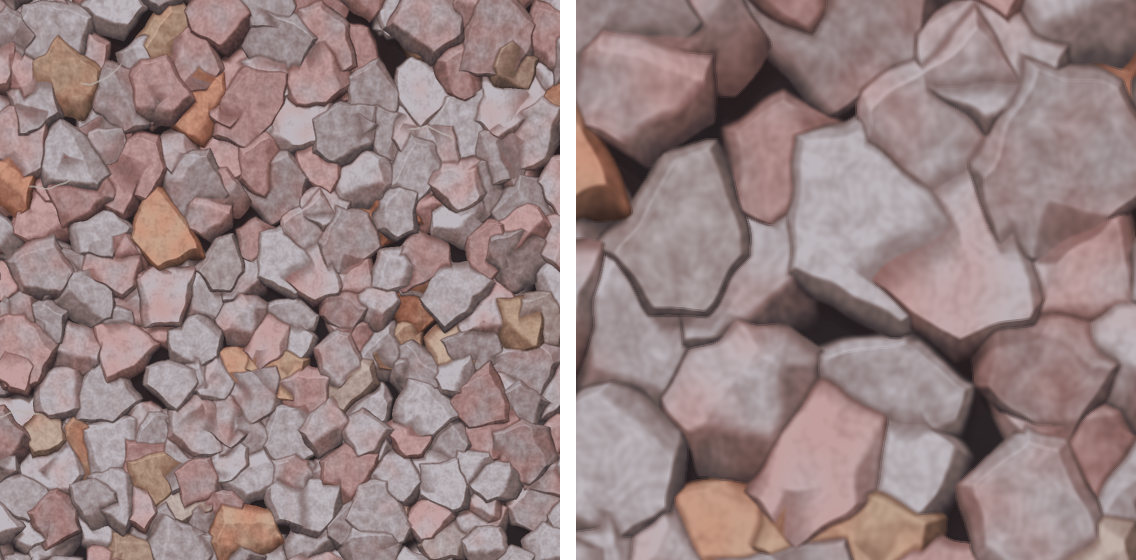
Left: the whole. Right: its middle third, enlarged.
Write a three.js fragment shader that draws this texture.

```glsl
varying vec2 vUv;

const float TAU = 6.2831853;
const vec3 LIGHT = vec3(-0.2, 0.5, 0.84);

struct Surface { float height; float gap; float rim; vec2 slope; vec2 seed; };

vec3 hash3(vec2 p) {
  vec3 q = fract(p.xyx * vec3(0.1031, 0.1030, 0.0973));
  q += dot(q, q.yxz + 33.33);
  return fract((q.xxy + q.yzz) * q.zyx);
}

vec2 heading(float angle) { return vec2(cos(angle), sin(angle)); }

float cornerValue(vec2 cell, vec2 corner, vec2 f) {
  return dot(heading(TAU * hash3(cell + corner).x), f - corner);
}

float gradientNoise(vec2 p) {
  vec2 cell = floor(p), f = p - cell;
  vec2 u = f * f * f * (f * (f * 6.0 - 15.0) + 10.0);
  float low = mix(cornerValue(cell, vec2(0, 0), f), cornerValue(cell, vec2(1, 0), f), u.x);
  float high = mix(cornerValue(cell, vec2(0, 1), f), cornerValue(cell, vec2(1, 1), f), u.x);
  return mix(low, high, u.y);
}

vec2 noisePair(vec2 p) { return vec2(gradientNoise(p), gradientNoise(p + 37.7)); }

// Faceted stone: soft minimum of a tilted top and six sides; returns slope and height
vec3 stone(vec2 offset, vec2 seed) {
  vec3 shape = hash3(seed + 3.7);
  vec2 axis = heading(TAU * 0.5 * shape.x);
  vec2 tilt = (hash3(seed + 8.1).xy - 0.5) * 0.8;
  float size = mix(0.4, 0.6, shape.y), stretch = mix(1.0, 1.4, shape.z);
  vec3 body = vec3(tilt, 0.4 + dot(tilt, offset));
  for (int i = 0; i < 6; i++) {
    vec3 r = hash3(seed + float(i) * vec2(17.31, 5.77) + 1.3);
    vec2 side = heading((float(i) + 0.75 * r.x) * TAU / 6.0 + shape.x * 9.0);
    float reach = size * mix(0.88, 1.15, r.y) * mix(1.0, stretch, abs(dot(side, axis)));
    float steep = mix(0.8, 6.0, r.z);
    vec3 facet = vec3(-steep * side, steep * (reach - dot(side, offset)));
    float w = clamp(0.5 + (body.z - facet.z) / 0.12, 0.0, 1.0);
    body = mix(body, facet, w) - vec3(0.0, 0.0, 0.06 * w * (1.0 - w));
  }
  return body;
}

// Highest stone over two staggered, jittered grids
Surface gravel(vec2 p) {
  Surface top = Surface(0.0, 0.0, 0.0, vec2(0.0), vec2(0.0));
  for (int layer = 0; layer < 2; layer++) {
    vec2 q = p + 0.5 * float(layer);
    for (int k = 0; k < 9; k++) {
      vec2 cell = floor(q) + vec2(mod(float(k), 3.0), floor(float(k) / 3.0)) - 1.0;
      vec2 seed = cell + 61.5 * float(layer);
      vec3 place = hash3(seed);
      vec2 offset = q - cell - 0.5 - (place.xy - 0.5) * 0.65;
      if (dot(offset, offset) > 1.2) continue;
      vec3 body = stone(offset, seed);
      if (body.z < 0.0) continue;
      float height = body.z + 0.5 * place.z;
      if (height > top.height) {
        top = Surface(height, height - top.height, body.z, body.xy, seed);
      } else {
        top.gap = min(top.gap, top.height - height);
      }
    }
  }
  return top;
}

// Tone ramp from crevice black to pale mauve grey
vec3 rockRamp(float tone) {
  float t = tone * 5.0;
  vec3 c = mix(vec3(0.13, 0.11, 0.12), vec3(0.28, 0.24, 0.25), clamp(t, 0.0, 1.0));
  c = mix(c, vec3(0.41, 0.35, 0.34), clamp(t - 1.0, 0.0, 1.0));
  c = mix(c, vec3(0.53, 0.45, 0.45), clamp(t - 2.0, 0.0, 1.0));
  c = mix(c, vec3(0.62, 0.57, 0.58), clamp(t - 3.0, 0.0, 1.0));
  return mix(c, vec3(0.72, 0.69, 0.71), clamp(t - 4.0, 0.0, 1.2));
}

vec3 shade(vec2 uv) {
  vec2 p = (uv - vec2(0.5, 0.0)) * mix(11.8, 10.4, uv.y) + 20.0;
  p += 0.07 * noisePair(p * 3.0);
  Surface s = gravel(p);
  float blocker = gravel(p + vec2(-0.05, 0.12)).height;

  // Light, cast shadow and contact darkening
  vec2 slope = s.slope + 0.4 * noisePair(p * 7.0);
  float diffuse = max(dot(normalize(vec3(-slope, 1.0)), LIGHT), 0.0);
  vec3 tint = hash3(s.seed + 5.3);
  float grain = 0.12 * gradientNoise(p * 5.0) + 0.13 * gradientNoise(p * 17.0);
  float tone = 0.35 + 0.68 * diffuse + 0.18 * (tint.z - 0.5) + grain;
  tone *= 1.0 - 0.6 * smoothstep(0.05, 0.5, blocker - s.height);
  tone *= mix(0.55, 1.0, smoothstep(0.0, 0.2, s.rim));
  tone *= mix(0.65, 1.0, smoothstep(0.0, 0.1, s.gap));
  tone *= smoothstep(-0.1, 0.3, s.height);

  // Rusty and ochre stones among the grey
  float rust = smoothstep(0.3, 1.0, tint.x + 0.5 * gradientNoise(p * 2.3) + 0.25 * (uv.y - 0.5));
  vec3 color = rockRamp(tone) * mix(vec3(1.0), vec3(1.03, 0.87, 0.84), rust);
  return color * mix(vec3(1.0), vec3(1.03, 0.92, 0.78), smoothstep(0.9, 0.96, tint.y));
}

// Coverage of a thin bent twig
float twig(vec2 uv, vec2 center, float angle) {
  vec2 along = heading(angle), d = uv - center;
  vec2 q = vec2(dot(d, along), dot(d, vec2(-along.y, along.x)));
  q.y += 6.0 * q.x * q.x + 0.006 * gradientNoise(uv * 40.0);
  return (1.0 - smoothstep(0.0008, 0.0028, abs(q.y))) * (1.0 - smoothstep(0.035, 0.045, abs(q.x)));
}

void main() {
  vec3 color = vec3(0.0);
  for (int i = 0; i < 4; i++) {
    vec2 corner = vec2(mod(float(i), 2.0), floor(float(i) / 2.0)) - 0.5;
    color += 0.25 * shade(vUv + corner * 0.0012);
  }
  for (int i = 0; i < 4; i++) {
    vec3 r = hash3(vec2(float(i) * 13.7, 4.2));
    color = mix(color, vec3(0.72, 0.69, 0.67), 0.7 * twig(vUv, r.xy, r.z * TAU));
  }
  gl_FragColor = vec4(color, 1.0);
}
```
